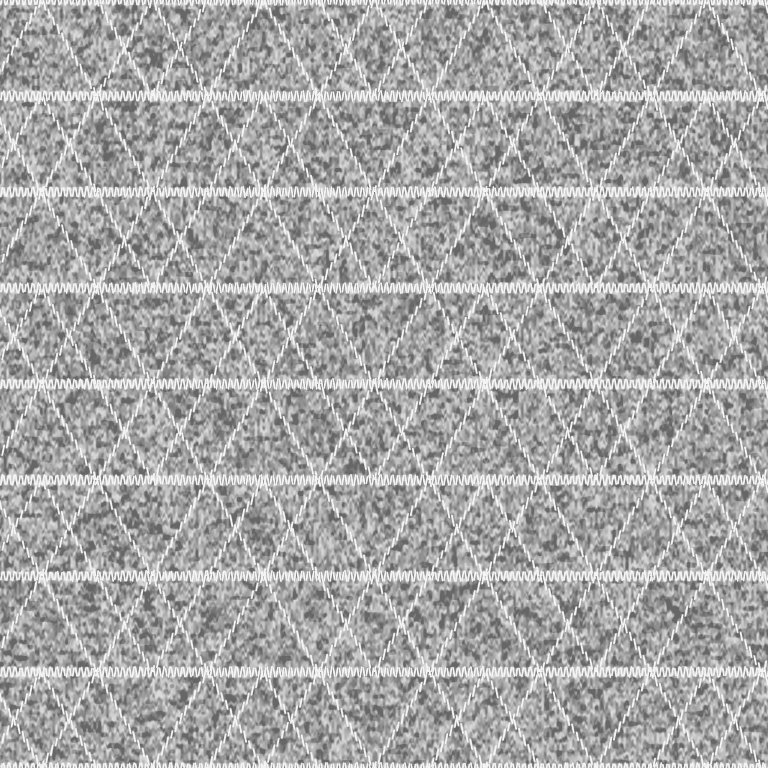
Reproduce this pattern procedurally as a Shadertoy shader.

```glsl
// Grey knitted cloth with a white lattice of equilateral triangles.
// Rows alternate between two sets of diagonals; every line is built of
// upright stitches snapped to thread columns, over a mottled noise ground.

#define ROWS 8.0          // bands down the canvas
#define SHIFT 0.054       // sideways offset of the lattice
#define PITCH 0.0039      // width of one thread column
#define LEAN 0.2          // slant of the diagonal stitches
#define BAR_HALF 0.0052   // half height of the horizontal lines
#define DIAG_HALF 0.0062  // half height of a diagonal stitch
#define RAGGED 0.0026     // random change in stitch length
#define GAP 0.15          // thread cover between two stitches
#define GROUND 0.665      // ground grey before mottling
#define GRAIN 0.42        // contrast of the fine yarn grain
#define BLOTCH 0.2        // depth of the dark flecks
#define THREAD 0.96       // grey of the raised thread

const float ROW_H = 1.0 / ROWS;
const float HALF_BASE = ROW_H / sqrt(3.0);   // half side of a triangle

float hash(vec2 p) {
    vec3 q = fract(p.xyx * 0.1031);
    q += dot(q, q.yzx + 33.33);
    return fract((q.x + q.y) * q.z);
}

float noise(vec2 p) {
    vec2 i = floor(p), f = fract(p);
    f = f * f * (3.0 - 2.0 * f);
    return mix(mix(hash(i), hash(i + vec2(1, 0)), f.x),
               mix(hash(i + vec2(0, 1)), hash(i + vec2(1, 1)), f.x), f.y);
}

// Cover of one stitch: across runs -0.5..0.5 over its column
float stitch(float across, float along, float halfLength, float px) {
    float soft = max(0.0012, 0.7 * px);
    float cover = 1.0 - smoothstep(-soft, soft, abs(along) - halfLength);
    float leg = 1.0 - smoothstep(0.1, 0.48, abs(across));
    return cover * mix(GAP, 1.0, leg);
}

// Horizontal line of zigzag stitches at every row boundary
float bar(float x, float depth, float px) {
    float line = floor(depth + 0.5);
    float along = (depth - line) * ROW_H;
    float column = floor(x / PITCH);
    float zigzag = (mod(column, 2.0) - 0.5) * 0.35 * along / PITCH;
    float across = fract(x / PITCH) - 0.5 - zigzag;
    float jitter = RAGGED * hash(vec2(column, line + 7.0));
    return stitch(across, along, BAR_HALF + jitter, px);
}

// Diagonals of one direction: side +1 falls to the right, -1 to the left
float diagonals(float x, float depth, float side, float px) {
    float row = floor(depth), t = fract(depth);
    float slant = side * LEAN * t * ROW_H;
    float thread = (x - slant) / PITCH;
    float column = floor(thread);
    float centre = (column + 0.5) * PITCH + slant;
    float start = (centre - SHIFT) / HALF_BASE - side * t;
    float slot = floor(start + 0.5);

    // One slot in four is left out, depending on row and direction
    float skipped = mod(row, 2.0) < 0.5 ? 2.0 + side : 2.0;
    if (abs(mod(slot, 4.0) - skipped) < 0.5) return 0.0;

    float along = (start - slot) * ROW_H / (1.0 - LEAN * sqrt(3.0));
    float jitter = RAGGED * (hash(vec2(column, row * 3.0 + side + 19.0)) - 0.3);
    return stitch(fract(thread) - 0.5, along, DIAG_HALF + jitter, px);
}

// Mottled knit: bent yarn grain with darker flecks
float cloth(vec2 p) {
    float bend = abs(fract(p.x * 128.0) - 0.5) * 0.006;
    float grain = noise(vec2(p.x * 300.0, (p.y + bend) * 200.0));
    float fleck = noise(p * vec2(125.0, 140.0) + 41.0);
    return GROUND + GRAIN * (grain - 0.5) - BLOTCH * smoothstep(0.5, 0.8, fleck);
}

void mainImage(out vec4 fragColor, in vec2 fragCoord) {
    vec2 p = fragCoord / iResolution.y;
    float px = 1.0 / iResolution.y;
    float depth = (1.0 - p.y) * ROWS;

    float lattice = max(diagonals(p.x, depth, 1.0, px),
                        diagonals(p.x, depth, -1.0, px));
    lattice = max(lattice, bar(p.x, depth, px));

    float grey = mix(clamp(cloth(p), 0.4, 0.86), THREAD, lattice);
    fragColor = vec4(vec3(grey), 1.0);
}
```
